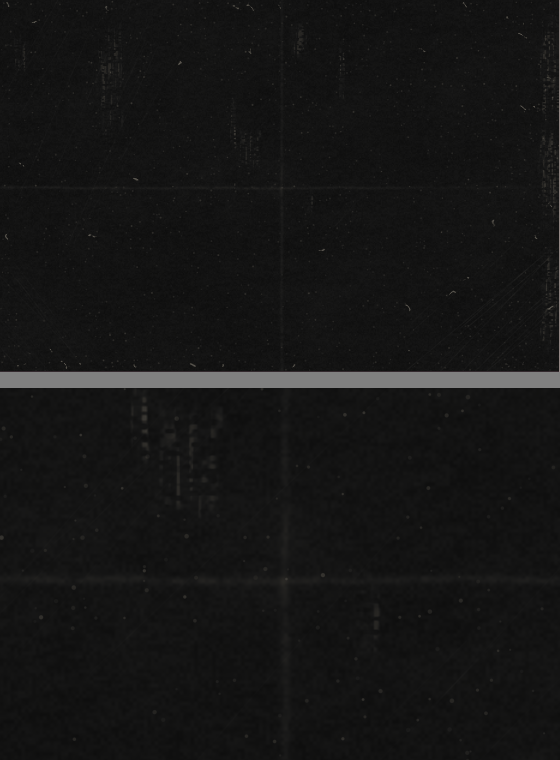
Top: the whole. Bottom: its middle third, enlarged.
A Shadertoy shader for this texture:

```glsl
float hash(vec2 p) {
    vec3 q = fract(p.xyx * vec3(0.1031, 0.1030, 0.0973));
    q += dot(q, q.yzx + 33.33);
    return fract((q.x + q.y) * q.z);
}

float noise(vec2 p) {
    vec2 i = floor(p), f = fract(p);
    f = f * f * (3.0 - 2.0 * f);
    return mix(mix(hash(i), hash(i + vec2(1, 0)), f.x),
               mix(hash(i + vec2(0, 1)), hash(i + vec2(1, 1)), f.x), f.y);
}

float segment(vec2 p, vec2 a, vec2 b) {
    vec2 pa = p - a, ba = b - a;
    return length(pa - ba * clamp(dot(pa, ba) / dot(ba, ba), 0.0, 1.0));
}

float stroke(float d, float halfWidth, float px) {
    return 1.0 - smoothstep(halfWidth - 0.5 * px, halfWidth + px, d);
}

// Cellular dust: one round speck in a share of the cells
float specks(vec2 p, float scale, float share, float px) {
    vec2 id = floor(p * scale), f = fract(p * scale);
    vec2 centre = 0.25 + 0.5 * vec2(hash(id + 3.1), hash(id + 8.7));
    float size = 0.0006 + 0.0012 * hash(id + 5.3);
    float on = step(1.0 - share, hash(id + 17.0));
    return on * stroke(length(f - centre) / scale, size, px) * (0.3 + 0.7 * hash(id + 29.0));
}

// Small bent chips of lost ink
float flakes(vec2 p, float share, float px) {
    vec2 id = floor(p * 26.0), f = fract(p * 26.0) - 0.5;
    float angle = 6.283 * hash(id + 41.0);
    f += 0.09 * sin(f.yx * 9.0 + angle) + 0.03 * (noise(p * 260.0) - 0.5);
    vec2 along = vec2(cos(angle), sin(angle)) * (0.04 + 0.22 * hash(id + 53.0));
    float d = segment(f, -along, along) / 26.0;
    float on = step(1.0 - share, hash(id + 67.0));
    return on * stroke(d, 0.0012, px) * smoothstep(0.25, 0.65, noise(p * 170.0));
}

// A fan of nearly parallel hairline scratches around a centre
float scratches(vec2 p, vec2 centre, float angle, float spread, float reach, float seed, float px) {
    float sum = 0.0;
    for (float i = 0.0; i < 16.0; i++) {
        float a = angle + 0.16 * (hash(vec2(i, seed)) - 0.5);
        vec2 dir = vec2(cos(a), sin(a));
        vec2 mid = centre + vec2(-sin(angle), cos(angle)) * spread * (hash(vec2(i, seed + 1.0)) - 0.5)
                 + dir * reach * 0.6 * (hash(vec2(i, seed + 2.0)) - 0.5);
        vec2 arm = dir * reach * (0.2 + 0.5 * hash(vec2(i, seed + 3.0)));
        sum += stroke(segment(p, mid - arm, mid + arm), 0.0004, px) * (0.25 + 0.75 * hash(vec2(i, seed + 4.0)));
    }
    return sum * (0.3 + 0.7 * noise(p * 45.0));
}

// Vertical threads showing through a rubbed rectangle
float rubbed(vec2 p, vec2 centre, vec2 size) {
    vec2 q = abs(p - centre) / size + 0.5 * (noise(p * vec2(130, 28)) - 0.5);
    float mask = smoothstep(1.1, 0.6, q.x) * smoothstep(1.1, 0.5, q.y);
    float threads = smoothstep(0.4, 0.9, noise(p * vec2(260, 22)));
    return mask * (0.2 + threads) * smoothstep(0.2, 0.75, noise(p * vec2(130, 250)));
}

void mainImage(out vec4 fragColor, in vec2 fragCoord) {
    float px = 1.0 / iResolution.y;
    vec2 p = fragCoord * px;
    float width = iResolution.x * px;

    // Black paper with soft mottling and fine grain
    float mottle = sin(p.x * 7.0 + 2.0 * sin(p.y * 5.0)) * sin(p.y * 9.0 + sin(p.x * 11.0));
    float light = 0.073 + 0.004 * mottle + 0.008 * (noise(p * vec2(14, 24)) - 0.5);
    light += 0.022 * (noise(p * 310.0) - 0.5) + 0.013 * (noise(p * vec2(70, 150)) - 0.5);

    // Crossed folds
    vec2 fold = abs(p - vec2(0.503 * width, 0.495) - 0.003 * (noise(p * 18.0) - 0.5));
    float crease = exp(-pow(fold.x / 0.004, 2.0)) * 0.8
                 + exp(-pow(fold.y / 0.004, 2.0)) * mix(1.0, 0.45, smoothstep(0.9, 1.3, p.x));
    light += 0.04 * crease * (0.4 + 0.8 * noise(p * 120.0));
    light += 0.01 * exp(-dot(fold, fold) * 250.0) * noise(p * 60.0);

    // Rubbed patches and the worn right margin
    vec4 patches[7] = vec4[7](
        vec4(0.295, 0.77, 0.033, 0.15), vec4(0.627, 0.67, 0.008, 0.065),
        vec4(0.67, 0.60, 0.03, 0.05), vec4(0.918, 0.82, 0.008, 0.085),
        vec4(0.80, 0.89, 0.024, 0.05), vec4(0.055, 0.86, 0.02, 0.05),
        vec4(0.83, 0.46, 0.012, 0.04));
    float wear = 0.0;
    for (int i = 0; i < 7; i++) {
        float strength = i == 1 || i == 3 ? 0.85 : 0.5;
        wear += strength * rubbed(p, patches[i].xy, patches[i].zw);
    }
    for (float i = 0.0; i < 3.0; i++)
        wear += 0.7 * rubbed(p, vec2(width - 0.025, 0.2 + 0.31 * i), vec2(0.028, 0.14));
    light += 0.14 * wear;

    // Scratches in three corners and across the sheet
    float hair = scratches(p, vec2(1.34, 0.2), 0.76, 0.3, 0.4, 3.0, px)
               + 0.55 * scratches(p, vec2(0.22, 0.75), 1.1, 0.45, 0.5, 11.0, px)
               + 0.45 * scratches(p, vec2(0.08, 0.12), -0.85, 0.2, 0.25, 23.0, px)
               + 0.25 * scratches(p, vec2(0.8, 0.5), 0.8, 0.8, 0.5, 37.0, px);
    light += 0.05 * hair;

    // Dust and chips, denser near the edges
    float edge = max(smoothstep(0.42, 0.5, abs(p.y - 0.5)), 0.6 * smoothstep(width - 0.2, width, p.x));
    light += 0.13 * specks(p, 55.0, 0.07 + 0.12 * edge, px);
    light += 0.09 * specks(p + 4.0, 110.0, 0.05, px);
    light += 0.26 * flakes(p, 0.018 + 0.16 * edge, px);

    // Warm tint on worn areas, thin rims at right and bottom
    vec3 color = light * mix(vec3(1.0, 1.0, 0.99), vec3(1.04, 1.0, 0.92), smoothstep(0.08, 0.16, light));
    color = mix(color, vec3(0.2, 0.16, 0.18), smoothstep(0.004, 0.002, p.y));
    color = mix(color, vec3(0.62, 0.57, 0.56), smoothstep(0.003, 0.001, width - p.x));
    fragColor = vec4(color, 1.0);
}
```
